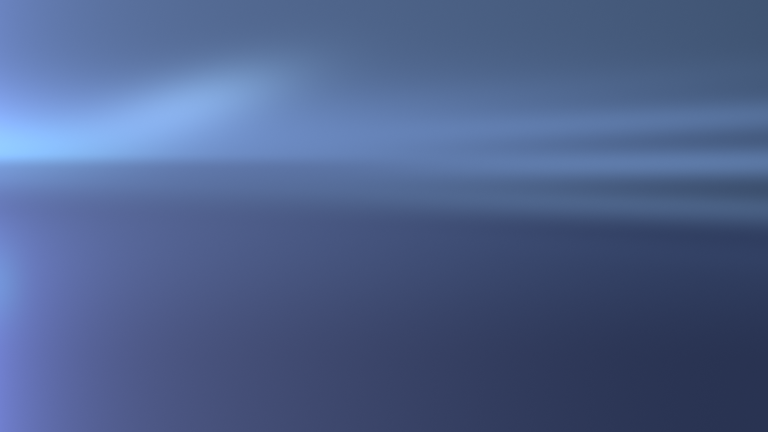
Give the GLSL for this background, as a Shadertoy shader.

```glsl
const vec3 SKY_LEFT = vec3(0.35, 0.44, 0.61);
const vec3 SKY_RIGHT = vec3(0.25, 0.33, 0.45);
const vec3 GROUND_LEFT = vec3(0.29, 0.33, 0.49);
const vec3 GROUND_RIGHT = vec3(0.16, 0.20, 0.32);
const vec3 GROUND_LIFT = vec3(0.04, 0.06, 0.08);
const vec3 HORIZON_GLOW = vec3(0.13, 0.17, 0.25);
const vec3 CLOUD_GLOW = vec3(0.12, 0.16, 0.17);
const vec3 FLARE_GLOW = vec3(0.05, 0.14, 0.11);
const vec3 VIOLET_EDGE = vec3(0.15, 0.17, 0.32);
const vec3 STREAK_TINT = vec3(0.05, 0.065, 0.085);

const vec2 CLOUD_CENTER = vec2(0.26, 0.77);
const vec2 CLOUD_SIZE = vec2(0.13, 0.075);
const float CLOUD_SLOPE = 0.45;
const vec2 FLARE_CENTER = vec2(0.0, 0.65);
const vec2 FLARE_SIZE = vec2(0.17, 0.07);
const float HORIZON_Y = 0.68;
const float STEP_Y = 0.627;
const float STREAK_Y = 0.74;
const float STREAK_PERIOD = 0.118;
const float FAN_Y = 0.59;
const float TAU = 6.2832;

float bell(float d) {
    return exp(-d * d);
}

float softSpot(vec2 p, vec2 center, vec2 size) {
    vec2 d = (p - center) / size;
    return exp(-dot(d, d));
}

float hash(vec2 p) {
    return fract(sin(dot(p, vec2(12.99, 78.23))) * 43758.5);
}

vec3 skyColor(vec2 uv) {
    vec3 color = mix(SKY_LEFT, SKY_RIGHT, uv.x);
    color += HORIZON_GLOW * bell((uv.y - HORIZON_Y) / 0.13) * mix(1.0, 0.5, uv.x);

    // Slanted cloud of light, then the flare at the left edge
    vec2 slanted = uv - vec2(0.0, CLOUD_SLOPE * (uv.x - CLOUD_CENTER.x));
    color += CLOUD_GLOW * softSpot(slanted, CLOUD_CENTER, CLOUD_SIZE);
    return color + FLARE_GLOW * softSpot(uv, FLARE_CENTER, FLARE_SIZE);
}

vec3 groundColor(vec2 uv) {
    vec3 color = mix(GROUND_LEFT, GROUND_RIGHT, smoothstep(0.0, 1.0, uv.x));
    return color + GROUND_LIFT * smoothstep(0.15, 0.5, uv.y);
}

// Light and dark bands that fan out to the right
float streaks(vec2 uv) {
    float y = FAN_Y + (uv.y - FAN_Y) / mix(0.45, 1.0, uv.x);
    float envelope = bell((y - 0.625) / 0.14) * smoothstep(0.4, 1.0, uv.x);
    return cos(TAU * (y - STREAK_Y) / STREAK_PERIOD) * envelope;
}

void mainImage(out vec4 fragColor, in vec2 fragCoord) {
    vec2 uv = fragCoord / iResolution.xy;

    // Soft horizon with a crisper step on the left
    float edge = mix(0.55, 0.49, uv.x);
    float blend = smoothstep(edge - 0.05, edge + 0.04, uv.y);
    float stepDepth = 0.42 * (1.0 - smoothstep(0.2, 0.75, uv.x));
    blend *= 1.0 - stepDepth * (1.0 - smoothstep(STEP_Y - 0.02, STEP_Y + 0.02, uv.y));
    vec3 color = mix(groundColor(uv), skyColor(uv), blend);

    // Violet light along the left edge, weaker around the flare
    float edgeLight = exp(-uv.x / 0.11) * (1.0 - 0.65 * bell((uv.y - 0.6) / 0.17));
    color += VIOLET_EDGE * edgeLight * mix(1.0, 0.45, smoothstep(0.5, 0.9, uv.y));
    color += vec3(0.0, 0.06, 0.02) * softSpot(uv, vec2(0.0, 0.34), vec2(0.03, 0.09));

    color += STREAK_TINT * streaks(uv);

    // Slight dither against banding
    color += (hash(fragCoord) - 0.5) / 255.0;
    fragColor = vec4(clamp(color, 0.0, 1.0), 1.0);
}
```
